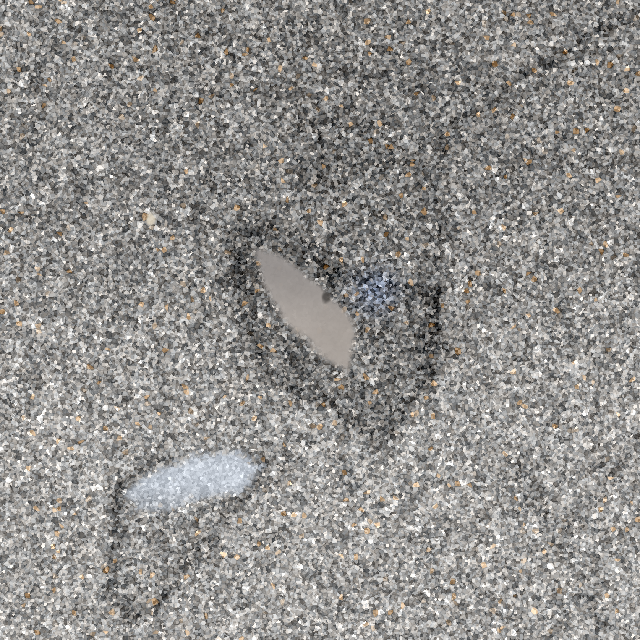
A WebGL 2 fragment shader for this texture:

```glsl
#version 300 es
precision highp float;
uniform vec2 u_resolution;
out vec4 fragColor;

const vec2 HOLE[9] = vec2[9](
  vec2(.365, .635), vec2(.39, .48), vec2(.425, .405), vec2(.52, .37), vec2(.595, .30),
  vec2(.68, .43), vec2(.68, .54), vec2(.55, .57), vec2(.43, .65));
const vec2 PUDDLE[9] = vec2[9](
  vec2(.397, .613), vec2(.45, .596), vec2(.50, .55), vec2(.535, .515), vec2(.553, .48),
  vec2(.542, .418), vec2(.50, .445), vec2(.45, .50), vec2(.414, .55));
const vec2 LOWER_HOLE[9] = vec2[9](
  vec2(.19, .245), vec2(.24, .281), vec2(.417, .283), vec2(.378, .212), vec2(.31, .14),
  vec2(.26, .063), vec2(.21, .036), vec2(.17, .056), vec2(.176, .14));
const vec2 PALE_PATCH[9] = vec2[9](
  vec2(.20, .23), vec2(.24, .264), vec2(.30, .284), vec2(.37, .29), vec2(.414, .277),
  vec2(.378, .232), vec2(.31, .22), vec2(.27, .205), vec2(.215, .203));
const vec4 CRACKS[11] = vec4[11](
  vec4(.977, .974, .83, .89), vec4(.83, .89, .75, .83), vec4(.75, .83, .69, .79),
  vec4(.69, .79, .685, .45), vec4(.50, .83, .50, .72), vec4(.80, .27, .825, .21),
  vec4(.825, .21, .885, .185), vec4(.885, .185, .90, .11), vec4(.90, .11, .94, .02),
  vec4(1., .31, .885, .185), vec4(.47, .32, .41, .27));

vec3 hash3(vec2 p) {
  vec3 q = fract(p.xyx * vec3(.1031, .1030, .0973));
  q += dot(q, q.yxz + 33.33);
  return fract((q.xxy + q.yzz) * q.zyx);
}

// Random value, gap to the neighbouring stone, second random value
vec3 stones(vec2 p) {
  vec2 cell = floor(p), nearestId = cell;
  float nearest = 9., second = 9.;
  for (int y = -1; y <= 1; y++)
    for (int x = -1; x <= 1; x++) {
      vec2 id = cell + vec2(x, y);
      float d = length(id + hash3(id).xy - p);
      if (d < nearest) { second = nearest; nearest = d; nearestId = id; }
      else second = min(second, d);
    }
  vec3 h = hash3(nearestId + 71.);
  return vec3(h.x, second - nearest, h.y);
}

float segment(vec2 p, vec2 a, vec2 b) {
  vec2 ab = b - a;
  return length(p - a - ab * clamp(dot(p - a, ab) / dot(ab, ab), 0., 1.));
}

// Signed distance, negative inside
float polygon(vec2 p, vec2 v[9]) {
  float d = 9., side = 1.;
  for (int i = 0; i < 9; i++) {
    vec2 a = v[i], b = v[(i + 1) % 9];
    d = min(d, segment(p, a, b));
    if ((a.y > p.y) != (b.y > p.y) && p.x < a.x + (b.x - a.x) * (p.y - a.y) / (b.y - a.y))
      side = -side;
  }
  return d * side;
}

float waves(vec2 p) {
  float sum = 0., gain = .5;
  for (int i = 0; i < 4; i++) {
    sum += gain * sin(p.x + 1.3 * sin(p.y)) * cos(p.y * 1.1 + sin(p.x * .7));
    p = mat2(1.5, 1.2, -1.2, 1.5) * p + 2.7;
    gain *= .55;
  }
  return sum;
}

void main() {
  vec2 uv = gl_FragCoord.xy / u_resolution;
  vec3 coarse = stones(uv * 125.), fine = stones(uv * 245. + 19.);
  float broad = waves(uv * 22.), rough = waves(uv * 85.);
  vec2 p = uv + .006 * vec2(broad, waves(uv * 30. + 8.)) + .003 * rough;

  // Broad tone of the asphalt
  float tone = mix(.61, .51, smoothstep(.25, .78, uv.y)) + .025 * broad;
  tone += .012 * sin(uv.x * 92.) + .03 * smoothstep(.3, 0., uv.x) * uv.y;
  tone -= .05 * exp(-dot(uv - vec2(.56, .74), uv - vec2(.56, .74)) * 25.);

  // Hollows with dark, broken rims
  float hole = polygon(p, HOLE), lowerHole = polygon(p, LOWER_HOLE);
  float broken = .75 + .5 * rough;
  tone -= .10 * smoothstep(.025, -.015, hole) + .05 * smoothstep(.01, -.01, lowerHole);
  tone -= .17 * broken * exp(-abs(hole) / .014);
  tone -= .20 * broken * exp(-abs(lowerHole) / .010);

  // Fractures
  float crack = 9.;
  for (int i = 0; i < 11; i++) crack = min(crack, segment(p, CRACKS[i].xy, CRACKS[i].zw));
  tone -= broken * (.14 * exp(-crack / .006) + .05 * exp(-crack / .025));

  // Aggregate: pebbles, grit and dark gaps
  float grain = (coarse.x - .5) * .28 + (fine.x - .5) * .36;
  grain -= .10 * (1. - smoothstep(0., .3, coarse.y)) - .03;
  grain += .22 * smoothstep(.90, .97, fine.z) + .18 * smoothstep(.95, .98, coarse.z);
  vec3 color = (tone + grain) * vec3(1.01, 1., .985);
  float ochre = smoothstep(.035, .015, coarse.z) * smoothstep(0., .25, coarse.y);
  color += ochre * vec3(.14, .03, -.09);
  color += (fine.z - .5) * vec3(.03, 0., -.03);

  // Bluish flecks beside the puddle, and one pale stone
  float flecks = exp(-dot(uv - vec2(.585, .545), uv - vec2(.585, .545)) * 900.);
  color += flecks * (.4 + fine.x) * vec3(.08, .12, .20);
  float paleStone = length((p - vec2(.237, .657)) * vec2(1.2, .8));
  color = mix(color, vec3(.88, .84, .76), .85 * smoothstep(.012, .005, paleStone));

  // Frosted patch in the lower hollow
  float patchMask = smoothstep(.010, -.008, polygon(p, PALE_PATCH) + .012 * (coarse.x - .5));
  vec3 frost = vec3(.77, .80, .84) + grain * .38 + .03 * rough;
  color = mix(color, frost, patchMask * (.65 + .3 * smoothstep(.20, .25, uv.y)));

  // Still, cloudy water
  float water = smoothstep(.008, -.008, polygon(p, PUDDLE) + .004 * (coarse.x - .5));
  vec3 silt = mix(vec3(.59, .57, .56), vec3(.68, .65, .625), smoothstep(.60, .47, uv.y));
  silt += .025 * broad + .01 * waves(uv * 45.);
  color = mix(color, silt, water * .96);
  float pebble = length((p - vec2(.509, .535)) * vec2(1., .75));
  color = mix(color, vec3(.27, .26, .25), .8 * smoothstep(.009, .004, pebble));

  fragColor = vec4(clamp(color, 0., 1.), 1.);
}
```
